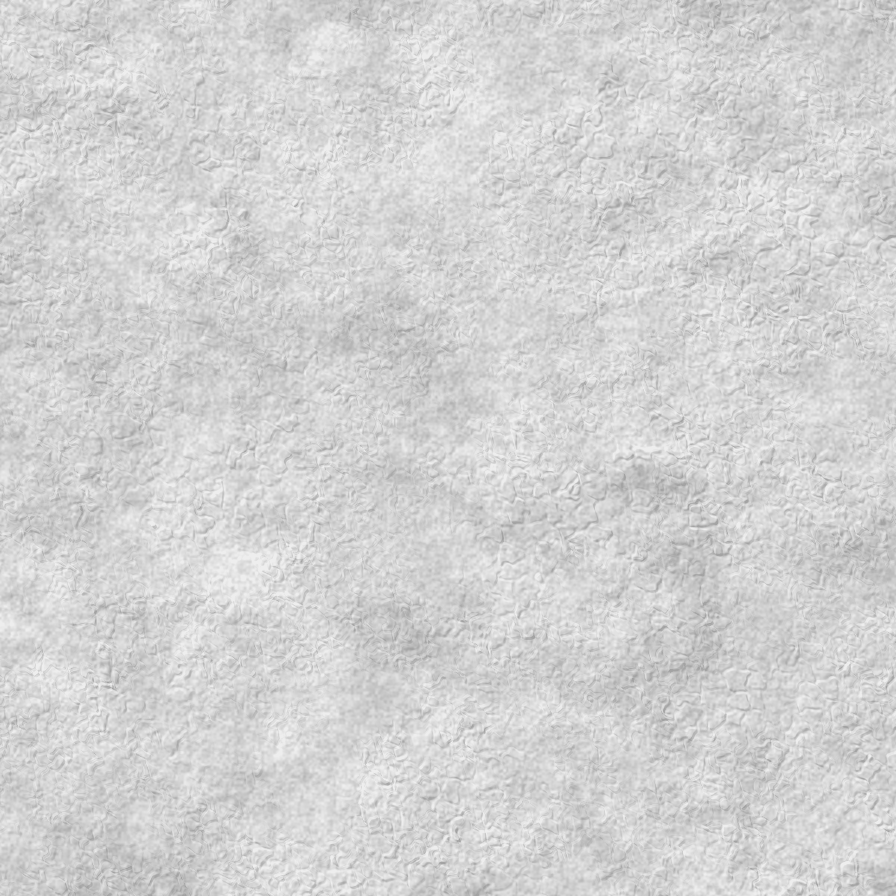
This texture is drawn by a Shadertoy shader. Its source:

```glsl
const float BASE_TONE = 0.838;
const vec2  TONE_LIMITS = vec2(0.64, 0.935);
const vec2  LIGHT_STEP = vec2(-0.0020, 0.0027);  // towards the light
const float COARSE_CELLS = 48.0;
const float FINE_CELLS = 92.0;
const float GRIT_SCALE = 85.0;
const float SPECK_SCALE = 300.0;
const float LIT_GAIN = 0.10;
const float SHADE_GAIN = 0.175;
const float MOTTLE_GAIN = 0.10;
const float BLOTCH_GAIN = 0.15;
const float STAIN_GAIN = 0.05;
const float PIT_GAIN = 0.045;
const float CRACK_GAIN = 0.06;
const float SPECK_GAIN = 0.10;
const float WEAVE_GAIN = 0.022;

vec2 hash2(vec2 p) {
    vec3 q = fract(p.xyx * vec3(0.1031, 0.1030, 0.0973));
    q += dot(q, q.yzx + 33.33);
    return fract((q.xx + q.yz) * q.zy);
}

float noise(vec2 p) {
    vec2 i = floor(p), f = fract(p);
    f = f * f * (3.0 - 2.0 * f);
    float low = mix(hash2(i).x, hash2(i + vec2(1, 0)).x, f.x);
    float high = mix(hash2(i + vec2(0, 1)).x, hash2(i + vec2(1, 1)).x, f.x);
    return mix(low, high, f.y);
}

float fbm(vec2 p, int octaves) {
    float sum = 0.0, weight = 0.5, total = 0.0;
    for (int i = 0; i < octaves; i++) {
        sum += weight * noise(p);
        total += weight;
        weight *= 0.6;
        p = mat2(1.6, 1.2, -1.2, 1.6) * p + 17.3;
    }
    return sum / total;
}

// Flat-topped flakes of uneven height, parted by grooves
float flakes(vec2 p) {
    vec2 cell = floor(p), f = fract(p), nearestId = cell;
    float nearest = 8.0, second = 8.0;
    for (int y = -1; y <= 1; y++)
    for (int x = -1; x <= 1; x++) {
        vec2 o = vec2(x, y);
        float d = length(o + hash2(cell + o) - f);
        if (d < nearest) {
            second = nearest;
            nearest = d;
            nearestId = cell + o;
        } else {
            second = min(second, d);
        }
    }
    float top = 0.2 + 0.8 * hash2(nearestId + 51.7).y;
    return top * smoothstep(0.02, 0.34, second - nearest);
}

// Plaster relief: two sizes of torn flakes, worn away in places, over grit
float surfaceHeight(vec2 p) {
    vec2 warp = vec2(noise(p * 58.0), noise(p * 58.0 + 40.0)) - 0.5;
    warp += 0.75 * (vec2(noise(p * 140.0 + 9.0), noise(p * 140.0 + 70.0)) - 0.5);
    vec2 q = p + 0.014 * warp;
    float slope = smoothstep(0.1, 0.9, p.x - 0.5 * p.y + 0.35);
    float wear = fbm(p * 9.0 + 3.0, 4) + 0.16 * (slope - 0.5);
    float coarse = flakes(q * COARSE_CELLS) * smoothstep(0.36, 0.62, wear);
    float fine = flakes(q * FINE_CELLS + 19.0)
               * smoothstep(0.3, 0.58, fbm(p * 14.0 + 60.0, 3));
    return 0.8 * coarse + 0.55 * fine + 1.15 * fbm(p * GRIT_SCALE, 3);
}

// Thin broken lines along a contour of rough noise
float cracks(vec2 p) {
    float line = abs(fbm(p * 5.0 + 28.0, 6) - 0.5);
    float broken = smoothstep(0.52, 0.72, fbm(p * 13.0 + 80.0, 3));
    return (1.0 - smoothstep(0.004, 0.018, line)) * broken;
}

void mainImage(out vec4 fragColor, in vec2 fragCoord) {
    vec2 p = fragCoord / iResolution.y;

    // Directional light on the relief
    float relief = surfaceHeight(p) - surfaceHeight(p + LIGHT_STEP);
    float tone = BASE_TONE + LIT_GAIN * max(relief, 0.0)
                           + SHADE_GAIN * min(relief, 0.0);

    // Broad mottling, ragged blotches and a few soft stains
    tone += MOTTLE_GAIN * (fbm(p * vec2(4.5, 6.5) + 11.0, 5) - 0.5);
    tone += BLOTCH_GAIN * (fbm(p * vec2(19.0, 24.0) + 44.0, 5) - 0.5);
    float stain = fbm(p * vec2(7.0, 11.0) + 90.0, 6);
    tone -= STAIN_GAIN * smoothstep(0.57, 0.74, stain);

    // Pits with torn edges, gathered in groups
    float pit = smoothstep(0.55, 0.66, fbm(p * vec2(36.0, 44.0) + 7.0, 4));
    tone -= PIT_GAIN * pit * smoothstep(0.35, 0.65, fbm(p * 8.0 + 130.0, 3));

    // Cracks, specks and faint upright and level brushing
    tone -= CRACK_GAIN * cracks(p);
    tone += SPECK_GAIN * (noise(p * SPECK_SCALE) - 0.5);
    float weave = noise(p * vec2(170.0, 14.0)) + noise(p * vec2(14.0, 170.0) + 33.0);
    tone += WEAVE_GAIN * (weave - 1.0);

    fragColor = vec4(vec3(clamp(tone, TONE_LIMITS.x, TONE_LIMITS.y)), 1.0);
}
```
